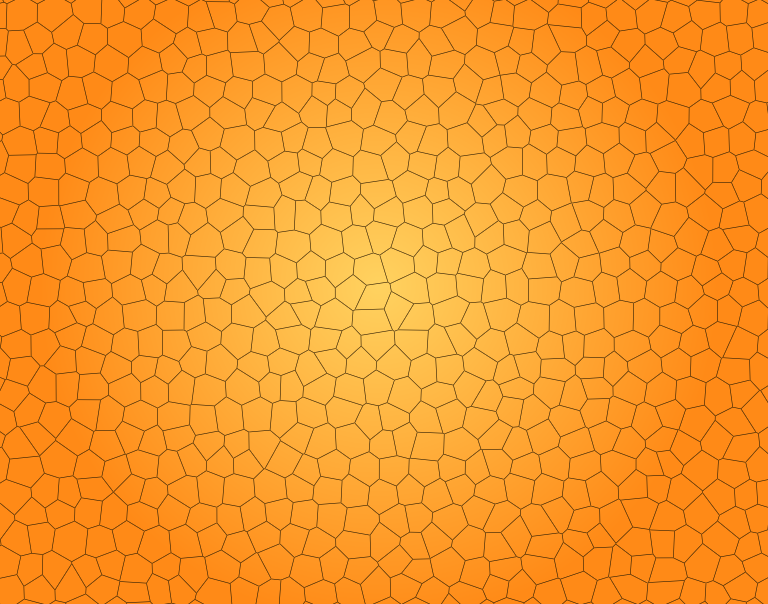
Give the GLSL for this background, as a Shadertoy shader.

```glsl
// A warm orange field with a soft golden glow near its centre, covered by
// a fine net of dark cell borders. The net is a Voronoi diagram of jittered,
// staggered grid points; its lines are antialiased by pixel coverage.

// Spacing of the seed grid, in canvas heights.
const vec2 SPACING = vec2(0.0465, 0.0415);

vec2 hash2(vec2 p) {
    vec3 q = fract(p.xyx * vec3(0.1031, 0.1030, 0.0973));
    q += dot(q, q.yzx + 33.33);
    return fract((q.xx + q.yz) * q.zy);
}

// Jittered seed of a grid cell; odd rows shift by half a cell.
vec2 seedPoint(vec2 cell) {
    vec2 jitter = (hash2(cell + 57.0) - 0.5) * 0.58;
    float stagger = 0.5 * mod(cell.y, 2.0);
    return (cell + 0.5 + jitter + vec2(stagger, 0.0)) * SPACING;
}

// Distance from p to the closest Voronoi border.
float borderDistance(vec2 p) {
    float row = floor(p.y / SPACING.y);
    vec2 home = vec2(floor(p.x / SPACING.x - 0.5 * mod(row, 2.0)), row);

    // Nearest seed, relative to p
    vec2 nearest = vec2(10.0);
    for (int j = -2; j <= 2; j++)
    for (int i = -2; i <= 2; i++) {
        vec2 offset = seedPoint(home + vec2(i, j)) - p;
        if (dot(offset, offset) < dot(nearest, nearest)) nearest = offset;
    }

    // Closest bisector between that seed and its neighbours
    float closest = 1.0;
    for (int j = -3; j <= 3; j++)
    for (int i = -3; i <= 3; i++) {
        vec2 offset = seedPoint(home + vec2(i, j)) - p;
        vec2 gap = offset - nearest;
        if (dot(gap, gap) > 1e-8)
            closest = min(closest, dot(0.5 * (offset + nearest), normalize(gap)));
    }
    return closest;
}

void mainImage(out vec4 fragColor, in vec2 fragCoord) {
    float pixel = 1.0 / iResolution.y;
    vec2 p = fragCoord * pixel;

    // Radial glow
    vec2 glowCentre = vec2(0.493 * iResolution.x * pixel, 0.527);
    float glow = clamp(1.0 - length(p - glowCentre) / 0.56, 0.0, 1.0);
    vec3 color = mix(vec3(1.0, 0.542, 0.09), vec3(1.0, 0.825, 0.375), glow);

    // Cell borders: share of the pixel covered by a thin line
    float d = borderDistance(p);
    float halfWidth = 0.00052;
    float ink = clamp((d + halfWidth) / pixel + 0.5, 0.0, 1.0)
              - clamp((d - halfWidth) / pixel + 0.5, 0.0, 1.0);
    color = mix(color, vec3(0.2, 0.13, 0.02), ink);

    fragColor = vec4(color, 1.0);
}
```
